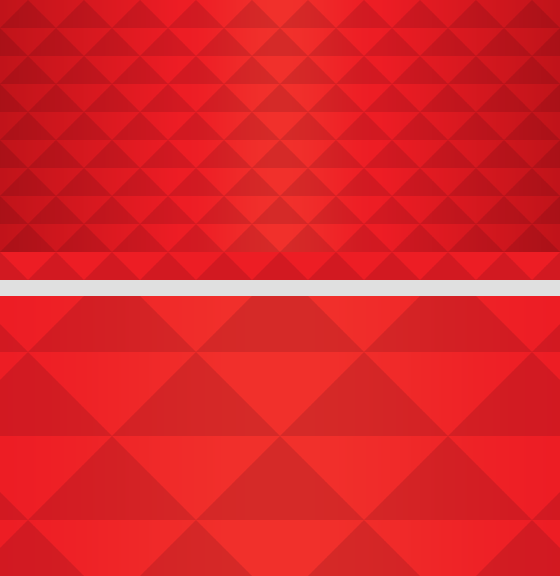
Top, the full canvas; bottom, a detail of the centre.
A Shadertoy shader for this pattern:

```glsl
#define GRID vec2(10.0, 10.0)
#define GLOW_COLOR vec3(0.945, 0.190, 0.170)
#define MAIN_COLOR vec3(0.930, 0.112, 0.142)
#define EDGE_COLOR vec3(0.755, 0.075, 0.100)
#define SHADE vec3(0.885, 0.870, 0.920)
#define GLOW_RADIUS 0.36
#define SAMPLES 4

// 1 inside the upright triangle of a cell, 0 in the inverted gaps
float triangleMask(vec2 cell) {
    float stagger = 0.5 * mod(floor(cell.y), 2.0);
    float fromApex = abs(fract(cell.x + stagger + 0.5) - 0.5);
    return step(2.0 * fromApex, 1.0 - fract(cell.y));
}

// Warm centre fading through pure red to darker sides
vec3 sideGradient(float x) {
    float side = abs(2.0 * x - 1.0);
    vec3 inner = mix(GLOW_COLOR, MAIN_COLOR, smoothstep(0.0, GLOW_RADIUS, side));
    float fade = clamp((side - GLOW_RADIUS) / (1.0 - GLOW_RADIUS), 0.0, 1.0);
    return mix(inner, EDGE_COLOR, fade);
}

vec3 patternColor(vec2 uv) {
    vec2 cell = uv * GRID;
    // The bottom row stays flat, without the gradient
    vec3 base = cell.y < 1.0 ? MAIN_COLOR : sideGradient(uv.x);
    return base * mix(vec3(1.0), SHADE, triangleMask(cell));
}

void mainImage(out vec4 fragColor, in vec2 fragCoord) {
    // Average a subpixel grid to smooth every edge
    vec3 color = vec3(0.0);
    for (int j = 0; j < SAMPLES; j++) {
        for (int i = 0; i < SAMPLES; i++) {
            vec2 offset = (vec2(i, j) + 0.5) / float(SAMPLES) - 0.5;
            color += patternColor((fragCoord + offset) / iResolution.xy);
        }
    }
    fragColor = vec4(color / float(SAMPLES * SAMPLES), 1.0);
}
```
